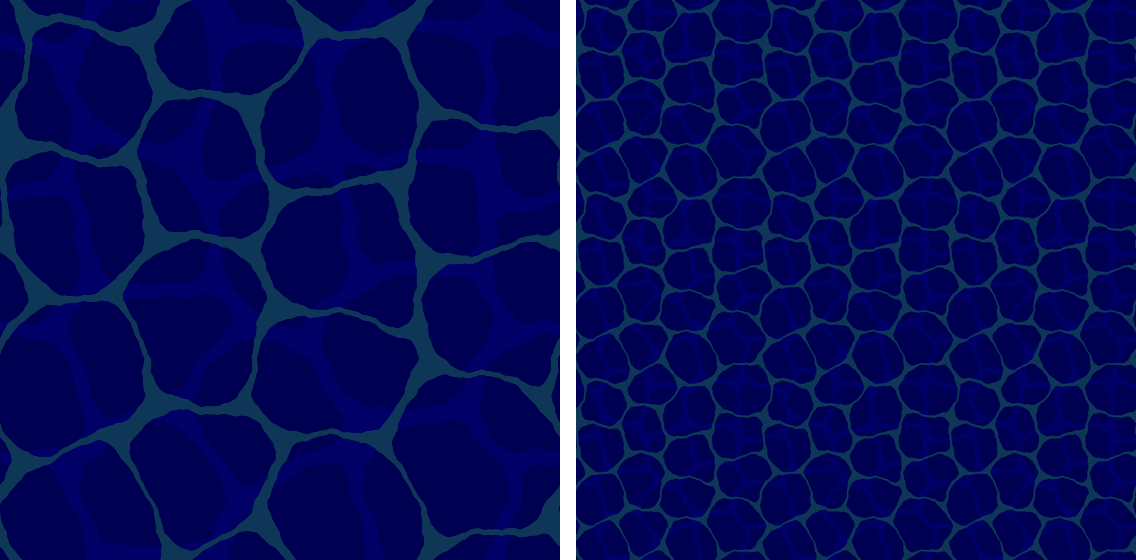
Left, the tile; right, the same tile 3 across and 3 down.
This texture is drawn by a three.js fragment shader. Its source:

```glsl
// Tiling dark blue pebbles with pale veins, set in a thin rounded teal web.
varying vec2 vUv;

const float TAU = 6.2831853;
const float CELLS = 4.0;          // cells per side, even so the stagger wraps
const float STAGGER = 0.36;       // vertical shift between adjacent columns
const float EDGE_SOFTNESS = 0.003;

const vec3 DEEP_BLUE = vec3(0.0, 0.0, 0.32);
const vec3 VEIN_BLUE = vec3(0.0, 0.0, 0.40);
const vec3 WEB_TEAL = vec3(0.05, 0.21, 0.34);

vec2 hash2(vec2 cell, float seed) {
  vec2 q = mod(cell, CELLS) + seed;
  return fract(sin(vec2(dot(q, vec2(127.1, 311.7)),
                        dot(q, vec2(269.5, 183.3)))) * 4375.85);
}

// Jittered centre of a cell, in cell units; odd columns sit higher.
vec2 cellCentre(vec2 cell, float jitter, float seed) {
  float lift = STAGGER * (mod(cell.x, 2.0) - 0.5);
  return cell + vec2(0.5, 0.5 + lift) + jitter * (hash2(cell, seed) - 0.5);
}

// Layered sines with whole frequencies: a displacement that wraps.
vec2 wobble(vec2 uv, float phase) {
  vec2 offset = vec2(0.0);
  float frequency = 3.0;
  float amplitude = 0.04;
  for (int i = 0; i < 5; i++) {
    vec2 across = frequency * uv.yx + vec2(2.0, -1.0) * uv;
    offset += amplitude * sin(TAU * across + phase + vec2(0.0, 1.9));
    frequency = frequency * 2.0 + 1.0;
    amplitude *= 0.45;
    phase += 2.3;
  }
  return offset;
}

// Distance to the cell border; a smooth minimum rounds the corners.
float roundedBorder(vec2 p, float jitter, float sharpness, float seed) {
  vec2 home = floor(p);
  vec2 nearestCell = home;
  vec2 toNearest = vec2(0.0);
  float nearest = 1e3;
  for (int y = -1; y <= 1; y++) {
    for (int x = -1; x <= 1; x++) {
      vec2 cell = home + vec2(float(x), float(y));
      vec2 toCentre = cellCentre(cell, jitter, seed) - p;
      float d = dot(toCentre, toCentre);
      if (d < nearest) {
        nearest = d;
        nearestCell = cell;
        toNearest = toCentre;
      }
    }
  }

  float sum = 0.0;
  for (int y = -2; y <= 2; y++) {
    for (int x = -2; x <= 2; x++) {
      if (x == 0 && y == 0) continue;
      vec2 cell = nearestCell + vec2(float(x), float(y));
      vec2 toCentre = cellCentre(cell, jitter, seed) - p;
      vec2 normal = normalize(toCentre - toNearest);
      float d = dot(0.5 * (toCentre + toNearest), normal);
      sum += exp(-sharpness * d);
    }
  }
  return -log(sum) / sharpness;
}

// Coverage of the band lying within a given distance of the border.
float band(float distanceToBorder, float halfWidth) {
  return 1.0 - smoothstep(halfWidth - EDGE_SOFTNESS,
                          halfWidth + EDGE_SOFTNESS, distanceToBorder);
}

void main() {
  vec2 p = vUv * CELLS;

  // Veins: a second cell layer, shifted so its stems cross the pebbles.
  vec2 veinPoint = p + vec2(0.5, 0.2) + 1.2 * wobble(vUv, 4.0);
  float veins = band(roundedBorder(veinPoint, 0.4, 15.0, 7.0), 0.05);

  // Web: thin between neighbours, swelling where three pebbles meet.
  vec2 webPoint = p + wobble(vUv, 0.7);
  float webWidth = 0.02 + 0.005 * sin(TAU * (2.0 * vUv.x + 3.0 * vUv.y));
  float web = band(roundedBorder(webPoint, 0.4, 13.0, 2.0), webWidth);

  vec3 colour = mix(DEEP_BLUE, VEIN_BLUE, veins);
  gl_FragColor = vec4(mix(colour, WEB_TEAL, web), 1.0);
}
```
